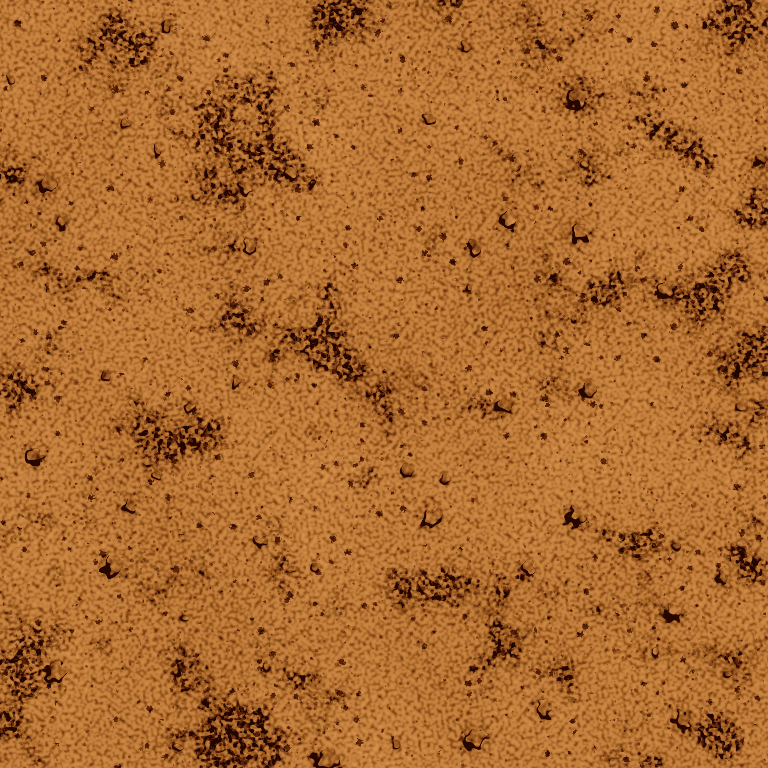
Write a WebGL 1 fragment shader that draws this texture.

```glsl
precision highp float;
// Dry ochre sand seen from above: fine gradient-noise grain, rough speckled
// patches, clustered dark specks and small pebbles lit from the upper right.
// Every layer changes one tone value, which a colour ramp turns into sand.
uniform vec2 u_resolution;

vec2 hash2(vec2 p) {
  vec3 q = fract(p.xyx * vec3(0.1031, 0.1030, 0.0973));
  q += dot(q, q.yzx + 33.33);
  return fract((q.xx + q.yz) * q.zy);
}

float gradientDot(vec2 cell, vec2 offset) {
  float angle = 6.2832 * hash2(cell).x;
  return dot(vec2(cos(angle), sin(angle)), offset);
}

float gradientNoise(vec2 p) {
  vec2 i = floor(p), f = fract(p);
  vec2 u = f * f * f * (f * (f * 6.0 - 15.0) + 10.0);
  vec2 e = vec2(1.0, 0.0);
  float low = mix(gradientDot(i, f), gradientDot(i + e, f - e), u.x);
  float high = mix(gradientDot(i + e.yx, f - e.yx), gradientDot(i + 1.0, f - 1.0), u.x);
  return mix(low, high, u.y);
}

// Scattered stones: x = whole body, y = lit face, z = soft shade around it
vec3 stones(vec2 p, float cells, float share, float small, float large, float soft) {
  vec3 cover = vec3(0.0);
  vec2 home = floor(p * cells);
  vec2 warp = vec2(gradientNoise(p * cells * 8.0 + 5.0), gradientNoise(p * cells * 8.0 + 71.0));
  for (int y = -1; y <= 1; y++) {
    for (int x = -1; x <= 1; x++) {
      vec2 cell = home + vec2(float(x), float(y));
      vec2 place = hash2(cell + cells);
      vec2 kind = hash2(cell + cells * 3.0 + 17.0);
      float present = step(kind.x, share);
      float radius = mix(small, large, kind.y * kind.y);
      vec2 q = p - (cell + 0.1 + 0.8 * place) / cells + 0.9 * radius * warp;
      q.x *= 0.8 + 0.45 * place.y;
      float body = length(q) - radius;
      float face = length(q - radius * vec2(0.24, 0.30)) - 0.78 * radius;
      vec3 shape = vec3(1.0 - smoothstep(-soft, soft, body),
                        1.0 - smoothstep(-soft, soft, face),
                        1.0 - smoothstep(0.0, radius, body));
      cover = max(cover, present * shape);
    }
  }
  return cover;
}

vec3 sandColour(float tone) {
  vec3 c = mix(vec3(0.13, 0.02, 0.0), vec3(0.35, 0.13, 0.03), smoothstep(0.0, 0.2, tone));
  c = mix(c, vec3(0.50, 0.27, 0.10), smoothstep(0.2, 0.4, tone));
  c = mix(c, vec3(0.61, 0.35, 0.11), smoothstep(0.4, 0.6, tone));
  c = mix(c, vec3(0.69, 0.43, 0.19), smoothstep(0.6, 0.8, tone));
  c = mix(c, vec3(0.77, 0.50, 0.24), smoothstep(0.8, 0.96, tone));
  return mix(c, vec3(0.84, 0.58, 0.31), smoothstep(1.0, 1.3, tone));
}

void main() {
  vec2 p = gl_FragCoord.xy / u_resolution.y;
  vec2 turned = mat2(0.8, 0.6, -0.6, 0.8) * p;
  float soft = 0.8 / u_resolution.y;

  // Grain on a turned lattice, with deeper gaps than crests, over faint swells
  float grain = gradientNoise(turned * 190.0 + 7.0) + 0.35 * gradientNoise(p * 120.0 + 31.0);
  float swell = gradientNoise(turned * 4.0 + 40.0) + 0.5 * gradientNoise(p * 11.0 + 80.0);
  float tone = 0.90 + 0.66 * grain - 0.35 * grain * grain + 0.16 * swell;

  // Rough patches, denser toward the left and right borders
  float border = smoothstep(0.36, 0.5, abs(p.x - 0.5));
  float rough = gradientNoise(turned * 6.5 + 3.0) + 0.7 * gradientNoise(p * 15.0 + 9.0)
              + 0.35 * gradientNoise(turned * 42.0 + 15.0);
  float patchMask = smoothstep(0.08, 0.62, rough + 0.17 * border);
  float speckle = smoothstep(-0.02, 0.22, gradientNoise(turned * 165.0 + 21.0));
  float crust = smoothstep(0.10, 0.24, gradientNoise(turned * 95.0 + 55.0));
  tone -= patchMask * (0.16 + 0.62 * speckle);
  tone -= 0.6 * crust * smoothstep(0.35, 0.9, patchMask);

  // Crisp dark specks, gathered in loose clusters and around the patches
  float cluster = smoothstep(-0.3, 0.5, rough);
  float specks = stones(turned, 47.0, 0.22 + 0.5 * cluster, 0.0012, 0.0046, soft).x;
  float dust = stones(p, 86.0, 0.15 + 0.6 * cluster, 0.0008, 0.0024, soft).x;
  tone = mix(tone, 0.22, 0.85 * dust);
  tone = mix(tone, 0.08 + 0.2 * grain, 0.9 * specks);

  // Pebbles: dark crescent at the lower left, sandy face at the upper right
  vec3 pebble = stones(p, 11.0, 0.42, 0.0055, 0.0155, soft);
  tone -= 0.16 * pebble.z;
  tone = mix(tone, 0.03, pebble.x);
  float faceTone = 0.66 + 0.5 * grain + 0.6 * gradientNoise(p * 85.0 + 13.0);
  tone = mix(tone, faceTone, pebble.x * pebble.y);

  gl_FragColor = vec4(sandColour(tone), 1.0);
}
```
